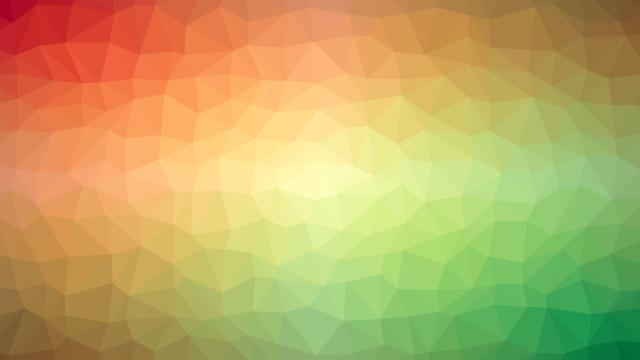
Write a WebGL 2 fragment shader that draws this background.

```glsl
#version 300 es
precision highp float;
// Low-poly backdrop: a jittered grid is split into triangles, each filled flat.
// A red-yellow-green ramp is read once across and once downward at the centroid,
// and the two readings are blended in a perceptual (cube-root XYZ) space.

#define ROWS 12.0         // grid cells per canvas height
#define JITTER 0.74       // vertex scatter, as a share of a cell
#define DOWN_WEIGHT 0.5   // share of the downward ramp in the blend
#define SEED vec2(17.0, 43.0)

uniform vec2 u_resolution;
out vec4 outColor;

const int STOPS = 11;
const vec3 RAMP[STOPS] = vec3[STOPS](
    vec3(0.647, 0.000, 0.149), vec3(0.843, 0.188, 0.153), vec3(0.957, 0.427, 0.263),
    vec3(0.992, 0.682, 0.380), vec3(0.996, 0.878, 0.545), vec3(1.000, 1.000, 0.749),
    vec3(0.851, 0.937, 0.545), vec3(0.651, 0.851, 0.416), vec3(0.400, 0.741, 0.388),
    vec3(0.102, 0.596, 0.314), vec3(0.000, 0.408, 0.216));

// Linear RGB to XYZ, scaled so that white is (1, 1, 1)
const mat3 RGB_TO_XYZ = mat3(
    0.4339, 0.2126, 0.0178,
    0.3762, 0.7152, 0.1094,
    0.1899, 0.0722, 0.8728);

vec3 toPerceptual(vec3 srgb) {
    vec3 linear = mix(srgb / 12.92, pow((srgb + 0.055) / 1.055, vec3(2.4)),
                      step(0.04045, srgb));
    return pow(RGB_TO_XYZ * linear, vec3(1.0 / 3.0));
}

vec3 toDisplay(vec3 f) {
    vec3 linear = clamp(inverse(RGB_TO_XYZ) * (f * f * f), 0.0, 1.0);
    return mix(linear * 12.92, 1.055 * pow(linear, vec3(1.0 / 2.4)) - 0.055,
               step(0.0031308, linear));
}

vec3 ramp(float t) {
    float s = clamp(t, 0.0, 1.0) * float(STOPS - 1);
    int i = min(int(s), STOPS - 2);
    return mix(toPerceptual(RAMP[i]), toPerceptual(RAMP[i + 1]), s - float(i));
}

vec2 hash2(vec2 p) {
    vec3 q = fract(p.xyx * vec3(0.1031, 0.1030, 0.0973));
    q += dot(q, q.yzx + 33.33);
    return fract((q.xx + q.yz) * q.zy);
}

vec2 vertexAt(vec2 cell) {
    return cell + 0.5 + (hash2(cell + SEED) - 0.5) * JITTER;
}

float cross2(vec2 a, vec2 b) { return a.x * b.y - a.y * b.x; }

float area(vec2 a, vec2 b, vec2 c) { return cross2(b - a, c - a); }

// Signed distance to the line a-b, negative on its left
float edgeDistance(vec2 p, vec2 a, vec2 b) {
    return cross2(p - a, normalize(b - a));
}

// Adds one counter-clockwise triangle: colour times coverage, and coverage
void addTriangle(inout vec4 sum, vec2 p, vec2 a, vec2 b, vec2 c, float pixel) {
    float d = max(edgeDistance(p, a, b),
                  max(edgeDistance(p, b, c), edgeDistance(p, c, a)));
    float coverage = clamp(0.5 - d / pixel, 0.0, 1.0);
    if (coverage <= 0.0) return;
    vec2 canvas = vec2(u_resolution.x / u_resolution.y, 1.0) * ROWS;
    vec2 uv = (a + b + c) / 3.0 / canvas;
    vec3 color = toDisplay(mix(ramp(uv.x), ramp(1.0 - uv.y), DOWN_WEIGHT));
    sum += vec4(color, 1.0) * coverage;
}

void main() {
    float pixel = ROWS / u_resolution.y;
    vec2 p = gl_FragCoord.xy * pixel;
    vec2 home = floor(p - 0.5);
    vec4 sum = vec4(0.0);

    // Split each nearby quad along the diagonal giving the more even halves
    for (int y = -1; y <= 1; y++) {
        for (int x = -1; x <= 1; x++) {
            vec2 cell = home + vec2(x, y);
            vec2 a = vertexAt(cell);
            vec2 b = vertexAt(cell + vec2(1.0, 0.0));
            vec2 c = vertexAt(cell + vec2(1.0, 1.0));
            vec2 d = vertexAt(cell + vec2(0.0, 1.0));
            if (min(area(a, b, c), area(a, c, d)) > min(area(a, b, d), area(b, c, d))) {
                addTriangle(sum, p, a, b, c, pixel);
                addTriangle(sum, p, a, c, d, pixel);
            } else {
                addTriangle(sum, p, a, b, d, pixel);
                addTriangle(sum, p, b, c, d, pixel);
            }
        }
    }
    outColor = vec4(sum.rgb / max(sum.a, 0.0001), 1.0);
}
```
